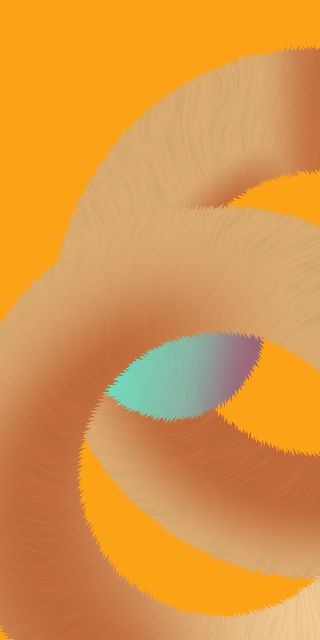
Reproduce this background procedurally as a WebGL 1 fragment shader.

```glsl
precision highp float;
// Furry interlocking tan rings with a teal fur ball on a flat orange ground.
uniform vec2 u_resolution;

float hash(vec2 p) {
  return fract(sin(dot(p, vec2(127.1, 311.7))) * 4375.85);
}

float noise(vec2 p) {
  vec2 i = floor(p), f = fract(p);
  f = f * f * (3.0 - 2.0 * f);
  return mix(mix(hash(i), hash(i + vec2(1.0, 0.0)), f.x),
             mix(hash(i + vec2(0.0, 1.0)), hash(i + vec2(1.0, 1.0)), f.x), f.y);
}

// Height of a row of pointed tufts, from 0 to 1
float tufts(float s, float seed) {
  float tip = 1.0 - abs(2.0 * fract(s) - 1.0);
  return tip * (0.35 + 0.65 * hash(vec2(floor(s), seed)));
}

// Fur on a ring (or a disc, if middle is 0): x = coverage, y = strand shade
vec2 fur(vec2 p, vec2 center, float middle, float halfWidth) {
  vec2 q = p - center;
  float r = length(q);
  float angle = atan(-q.y, -q.x); // seam points right, out of sight
  float edge = abs(r - middle) - halfWidth;
  float rim = middle + sign(r - middle) * halfWidth;

  // Leaning tufts along the rim
  float s = angle * rim + 0.6 * edge + 0.006 * noise(p * 25.0);
  float spike = max(tufts(s * 75.0, 1.0), 0.85 * tufts(s * 117.0 + 0.4, 2.0));
  float pixel = 1.0 / u_resolution.x;
  float cover = 1.0 - smoothstep(-pixel, pixel, edge + 0.011 - 0.026 * spike);

  // Long combed strands, bent by a slow warp
  float comb = angle * max(middle, 0.25) + 0.55 * r + 0.07 * noise(p * 7.0);
  float strand = noise(vec2(comb * 130.0, r * 14.0)) * 0.6
               + noise(vec2(comb * 260.0 + 9.0, r * 24.0)) * 0.4;
  return vec2(cover, strand - 0.5);
}

void main() {
  vec2 p = gl_FragCoord.xy / u_resolution.x;
  p.y *= 2.0 * u_resolution.x / u_resolution.y;

  vec3 tan1 = vec3(0.85, 0.665, 0.44);
  vec3 rust = vec3(0.75, 0.41, 0.225);
  vec3 peach = vec3(0.93, 0.78, 0.57);
  vec3 color = vec3(0.988, 0.635, 0.085);

  // Back ring: shaded inside, and toward the right at its top
  vec2 backCenter = vec2(1.0, 1.021);
  vec2 coat = fur(p, backCenter, 0.637, 0.194);
  float r = length(p - backCenter);
  float lower = 1.0 - smoothstep(0.58, 0.83, r);
  float inner = (1.0 - smoothstep(0.42, 0.58, r)) * (1.0 - 0.6 * smoothstep(0.7, 0.95, p.x));
  float upper = max(inner, 0.85 * smoothstep(0.8, 1.0, p.x));
  float dark = mix(lower, upper, step(1.0, p.y));
  vec3 hair = mix(tan1, rust, clamp(dark + 0.25 * coat.y, 0.0, 1.0)) + 0.07 * coat.y;
  color = mix(color, hair, coat.x);

  // Fur ball: teal through grey green to plum
  coat = fur(p, vec2(0.536, 0.979), 0.0, 0.289);
  float across = p.x - 0.2 * (p.y - 0.85) + 0.015 * coat.y;
  hair = mix(vec3(0.43, 0.87, 0.74), vec3(0.54, 0.71, 0.64), smoothstep(0.3, 0.62, across));
  hair = mix(hair, vec3(0.61, 0.40, 0.47), smoothstep(0.56, 0.8, across));
  color = mix(color, hair + 0.03 * coat.y, coat.x);

  // Front ring: a soft rust arc on the left, a pale glow at lower right
  coat = fur(p, vec2(0.69, 0.518), 0.639, 0.197);
  float arc = length(p - vec2(0.69, 0.385)) - 0.583;
  float spread = mix(0.2, 0.125, smoothstep(0.3, 0.85, p.y));
  dark = exp(-0.5 * arc * arc / (spread * spread)) * (1.0 - smoothstep(0.3, 0.95, p.x));
  hair = mix(tan1, rust, clamp(dark + 0.25 * coat.y, 0.0, 1.0));
  float glow = smoothstep(0.4, 1.0, p.x) * (1.0 - smoothstep(0.1, 0.4, p.y));
  hair = mix(hair, peach, glow) + 0.07 * coat.y;
  color = mix(color, hair, coat.x);

  gl_FragColor = vec4(color, 1.0);
}
```
